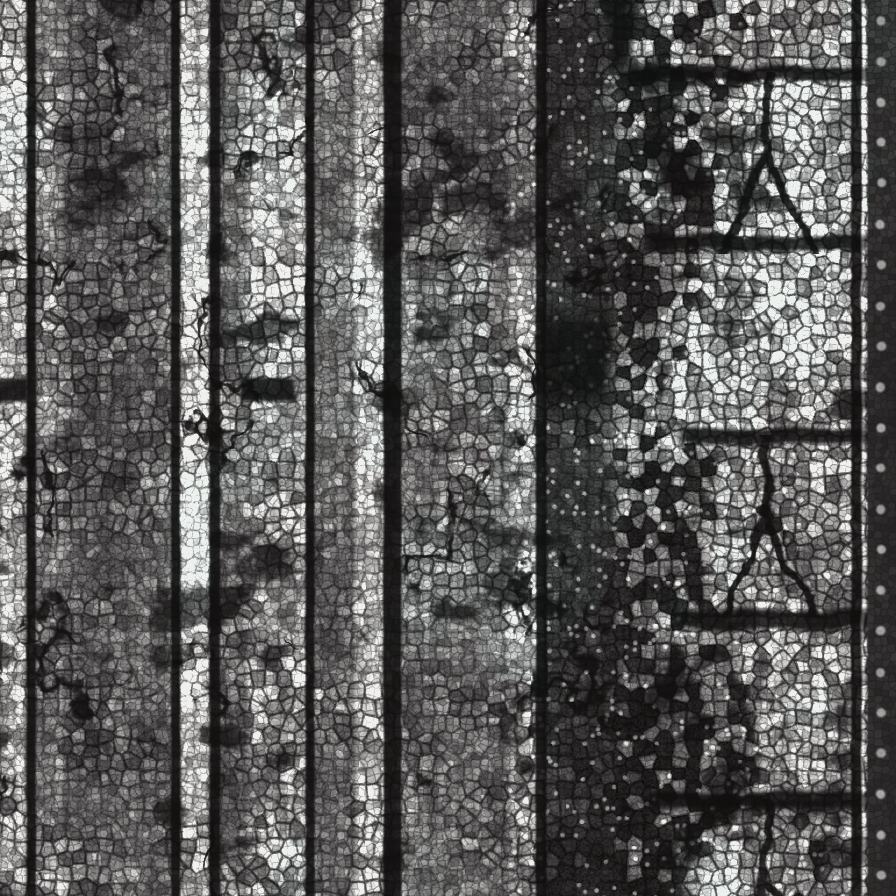
A WebGL 2 fragment shader for this texture:

```glsl
#version 300 es
precision highp float;
// Weathered wall of upright metal strips beside a column of rough blocks.
// Soft bands set the tone of each strip; Voronoi pebbles, noise stains,
// cracks, ledges and a row of rivets are layered over them.
uniform vec2 u_resolution;
out vec4 fragColor;

float hash(vec2 p) {
  return fract(sin(dot(p, vec2(127.1, 311.7))) * 43758.5453);
}

float noise(vec2 p) {
  vec2 i = floor(p), f = fract(p);
  f = f * f * (3.0 - 2.0 * f);
  return mix(mix(hash(i), hash(i + vec2(1, 0)), f.x),
             mix(hash(i + vec2(0, 1)), hash(i + vec2(1, 1)), f.x), f.y);
}

float fbm(vec2 p) {
  float sum = 0.0, amp = 0.5;
  for (int i = 0; i < 5; i++) {
    sum += amp * noise(p);
    p = p * 2.03 + 17.3;
    amp *= 0.5;
  }
  return sum;
}

// Voronoi pebbles: x = distance to centre, y = gap to the edge, z = random id
vec3 pebbles(vec2 p) {
  vec2 cell = floor(p);
  float near = 9.0, second = 9.0, id = 0.0;
  for (int j = -1; j <= 1; j++)
    for (int i = -1; i <= 1; i++) {
      vec2 c = cell + vec2(i, j);
      float d = length(c + 0.15 + 0.7 * vec2(hash(c), hash(c + 53.7)) - p);
      if (d < near) { second = near; near = d; id = hash(c + 9.1); }
      else second = min(second, d);
    }
  return vec3(near, second - near, id);
}

// 1 between a and b, with softened sides
float band(float x, float a, float b, float soft) {
  return smoothstep(a - soft, a + soft, x) * (1.0 - smoothstep(b - soft, b + soft, x));
}

// Brightness of the upright strips, before wear
float stripTone(float x, float y) {
  float glow = 0.5 + 0.5 * cos(12.3 * (y - 0.74));
  float tone = 0.38;
  tone += 0.36 * band(x, -0.1, 0.028, 0.004);
  tone += 0.16 * band(x, 0.042, 0.07, 0.012);
  tone += 0.42 * band(x, 0.202, 0.234, 0.004);
  tone += (0.10 + 0.24 * glow) * band(x, 0.278, 0.342, 0.006);
  tone += 0.36 * band(x, 0.397, 0.427, 0.004);
  tone += 0.20 * band(x, 0.568, 0.599, 0.006);
  return mix(tone, 0.15, smoothstep(0.602, 0.61, x));
}

void main() {
  vec2 uv = gl_FragCoord.xy / u_resolution;
  vec2 warp = vec2(fbm(uv * 24.0), fbm(uv * 24.0 + 40.0)) - 0.48;
  vec2 p = uv + 0.006 * warp;
  float stain = fbm(uv * vec2(10.0, 6.0) + 3.0);
  float blotch = fbm(uv * 19.0 + 71.0);

  // Block column: lighter to the right, alternating clear and cracked rows
  float row = (uv.y - 0.108) / 0.203;
  float cracked = mod(floor(row), 2.0);
  float t = fract(row);
  float blocks = smoothstep(0.67, 0.70, p.x);
  float light = smoothstep(0.70, 0.88, p.x + 0.35 * (stain - 0.5) - 0.03 * cracked);
  float tone = mix(stripTone(p.x, uv.y), 0.30 + 0.26 * light, blocks);
  tone *= 0.45 + 1.2 * stain;

  // Pebbled surface, worn smooth in places; sparse grains in the dark parts
  vec3 coarse = pebbles((uv + 0.004 * warp) * 64.0);
  vec3 fine = pebbles((uv + 0.003 * warp) * 125.0);
  float roughness = mix(0.45 + 0.55 * smoothstep(0.35, 0.6, blotch), 1.0, blocks);
  float stone = (0.55 + 1.0 * coarse.z) * mix(0.38, 1.15, smoothstep(0.02, 0.3, coarse.y));
  float grit = (0.55 + 0.9 * fine.z) * mix(0.55, 1.1, smoothstep(0.02, 0.3, fine.y));
  float v = tone * mix(1.0, stone, roughness) * mix(1.0, grit, 0.6);
  float shown = smoothstep(0.0, 0.15, coarse.z - 0.55 + 0.75 * light);
  v *= mix(1.0, 0.3 + 0.7 * shown, blocks);
  float specks = smoothstep(0.45, 0.15, fine.x) * step(0.84, fine.z);
  v += 0.42 * specks * band(uv.x, 0.565, 0.95, 0.03) * (1.0 - 0.6 * light);
  v += 0.16 * (hash(floor(uv * 512.0)) - 0.5) * (0.3 + v);
  v *= 0.9 + 0.25 * noise(uv * vec2(180.0, 9.0));

  // Wandering cracks and dark stains over the strips
  float ridge = abs(fbm(uv * vec2(6.0, 5.0) + 0.3 * warp + 8.0) - 0.47);
  float crack = (1.0 - smoothstep(0.004, 0.018, ridge)) * smoothstep(0.42, 0.54, blotch);
  v *= 1.0 - 0.85 * crack * (1.0 - blocks);
  v *= 1.0 - 0.7 * smoothstep(0.58, 0.70, fbm(uv * vec2(16.0, 22.0) + 130.0));

  // Forked crack in alternate blocks
  float fork = abs(abs(p.x - 0.857 + 0.025 * warp.x) - 0.09 * max(0.0, 0.55 - t));
  v *= 1.0 - 0.9 * cracked * (1.0 - smoothstep(0.003, 0.007, fork));

  // Ledges between the blocks, with ragged left ends
  for (int i = 0; i < 5; i++) {
    float y = 0.106 + 0.203 * float(i) + (i == 3 ? 0.014 : 0.0);
    float start = 0.70 + 0.07 * hash(vec2(i, 4.0));
    float thick = 0.007 + 0.006 * hash(vec2(i, 7.0));
    float ledge = band(p.y + 0.006 * warp.y, y - thick, y + thick, 0.004);
    v *= 1.0 - 0.88 * ledge * band(p.x, start, 0.97, 0.012);
  }

  // Dark notches cut across the strips
  float notchRow = band(p.y, 0.552, 0.578, 0.004);
  v *= 1.0 - 0.9 * notchRow * (band(p.x, 0.268, 0.33, 0.006) + band(p.x, -0.1, 0.03, 0.004));
  v *= 1.0 - 0.8 * band(p.x, 0.605, 0.68, 0.01) * band(p.y, 0.55, 0.65, 0.02);
  v *= 1.0 - 0.8 * band(p.x, 0.68, 0.705, 0.008) * band(p.y, 0.92, 1.1, 0.01);

  // Grooves: centre and half width
  vec2 grooves[7] = vec2[7](vec2(0.035, 0.003), vec2(0.196, 0.003), vec2(0.240, 0.004),
    vec2(0.346, 0.003), vec2(0.438, 0.008), vec2(0.604, 0.004), vec2(0.956, 0.004));
  for (int i = 0; i < 7; i++) {
    float d = abs(uv.x + 0.002 * warp.x - grooves[i].x);
    v *= 1.0 - 0.88 * (1.0 - smoothstep(grooves[i].y, grooves[i].y + 0.004, d));
  }

  // Riveted edge with a bright rim
  float edge = smoothstep(0.966, 0.970, uv.x);
  v = mix(v, 0.06 + 0.16 * grit * stain, edge);
  v += 0.5 * stain * band(p.x, 0.961, 0.965, 0.0015);
  vec2 rivet = vec2(uv.x - 0.983, (fract(uv.y * 22.0) - 0.5) / 22.0) + 0.004 * warp;
  v += (0.35 + 0.4 * blotch) * (1.0 - smoothstep(0.003, 0.007, length(rivet)));

  // Soot to pale grey, with a faint cool cast in the mid tones
  v = clamp(v, 0.0, 1.0);
  vec3 color = mix(vec3(0.065, 0.055, 0.055), vec3(0.94, 0.94, 0.935), v);
  color += vec3(-0.012, 0.004, 0.0) * smoothstep(0.5, 0.65, stain);
  fragColor = vec4(color, 1.0);
}
```
